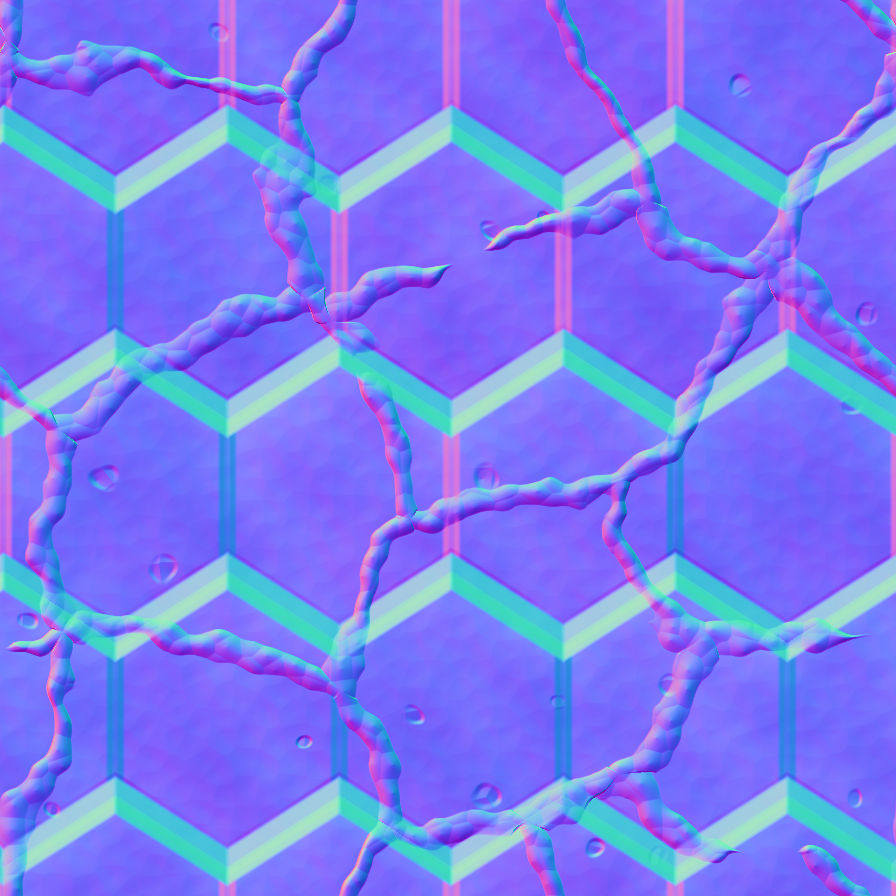
Write a three.js fragment shader that draws this texture map.

```glsl
varying vec2 vUv;

#define TILES 4.0            // hexagons across and rows up
#define ORIGIN vec2(0.015, 0.79)
#define BAND_HALF 0.068      // slanted bevel, in tile units
#define SEAM_HALF 0.036      // upright seam, in tile units
#define AA 0.012
#define ROOT_CELLS 3.0
#define ROOT_HALF 0.0155     // root half width, in canvas units
#define ROOT_HEIGHT 0.0075
#define PIT_CELLS 7.0
#define GRAIN_CELLS 38.0
#define TAU 6.2831853

vec2 hash2(vec2 p) {
  return fract(sin(vec2(dot(p, vec2(127.1, 311.7)), dot(p, vec2(269.5, 183.3)))) * 43758.5);
}

// Wrapping cellular noise: x = centre distance, y = border distance, z = cell hash
vec3 cellular(vec2 uv, float n, float seed) {
  vec2 p = uv * n, base = floor(p), nearest = vec2(9.0), second = vec2(9.0);
  float id = 0.0;
  for (int j = -1; j <= 1; j++) {
    for (int i = -1; i <= 1; i++) {
      vec2 cell = base + vec2(float(i), float(j));
      vec2 h = hash2(mod(cell, n) + seed);
      vec2 r = cell + 0.12 + 0.76 * h - p;
      if (dot(r, r) < dot(nearest, nearest)) {
        second = nearest;
        nearest = r;
        id = fract(h.x * 7.3 + h.y * 3.1);
      } else if (dot(r, r) < dot(second, second)) {
        second = r;
      }
    }
  }
  return vec3(length(nearest), dot(0.5 * (nearest + second), normalize(second - nearest)), id);
}

// Layered sines with whole frequencies
vec2 waves(vec2 uv, float f) {
  vec2 a = TAU * f * uv;
  return sin(a.yx + 1.3 * sin(a + vec2(0.7, 2.1))) + 0.5 * sin(2.0 * a.yx + a + vec2(4.0, 1.0));
}

// x = relief height, y = root coverage
vec2 relief(vec2 uv) {
  float grain = cellular(uv, GRAIN_CELLS, 5.0).x;

  // Branching roots along warped cell borders
  vec2 bent = uv + 0.014 * waves(uv, 3.0) + 0.0035 * waves(uv, 11.0);
  float dist = cellular(bent, ROOT_CELLS, 17.0).y / ROOT_CELLS;
  vec2 sway = waves(uv, 2.0);
  float width = ROOT_HALF * (0.95 + 0.2 * sway.x) * smoothstep(-1.35, -0.7, sway.y);
  float t = clamp(1.0 - (dist + 0.005 * (grain - 0.4)) / max(width, 0.001), 0.0, 1.0);
  float body = t * (2.0 - t) * smoothstep(0.001, 0.007, width);
  float h = body * (ROOT_HEIGHT + 0.006 * (0.5 - grain));

  // Chipped pits with a raised rim
  vec3 pit = cellular(uv + 0.002 * waves(uv, 13.0), PIT_CELLS, 41.0);
  float radius = 0.06 + 0.2 * pit.z;
  float bowl = smoothstep(radius, 0.55 * radius, pit.x) * step(pit.z, 0.34);
  h -= bowl * (1.0 - body) * (0.0045 - 0.006 * grain);

  // Faint surface grain
  h += 0.0008 * grain + 0.0009 * waves(uv, 5.0).x + 0.00025 * waves(uv, 17.0).y;
  return vec2(h, body);
}

// Offset from the centre of the enclosing hexagon (xy) and that centre (zw)
vec4 hexTile(vec2 p) {
  vec4 best = vec4(0.0);
  float bestDist = 9.0;
  for (int k = 0; k <= 1; k++) {
    float row = floor(p.y) + float(k);
    float shift = 0.5 * mod(row, 2.0);
    vec2 centre = vec2(floor(p.x - shift + 0.5) + shift, row);
    vec2 q = p - centre, a = abs(q);
    float d = max(a.x - 0.5, (a.y + 0.64 * a.x - 0.66) / 1.187);
    if (d < bestDist) {
      bestDist = d;
      best = vec4(q, centre);
    }
  }
  return best;
}

void main() {
  vec2 e = vec2(0.0015, 0.0);
  vec2 ground = relief(vUv);
  vec2 grad = vec2(relief(vUv + e.xy).x, relief(vUv + e.yx).x) - ground.x;
  vec2 slope = vec2(1.0, -1.0) * grad / e.x;

  vec4 tile = hexTile(vUv * TILES - ORIGIN);
  vec2 q = tile.xy, a = abs(q), side = sign(q);
  float slant = (0.66 - a.y - 0.64 * a.x) / 1.187;
  float across = slant * side.y;               // positive below the bevel line
  float seam = 0.5 - a.x;
  float keep = 1.0 - 0.65 * ground.y;

  // Tilt and slow unevenness of each slab
  vec2 tilt = hash2(mod(tile.zw, TILES) + 3.0) - 0.5;
  slope += vec2(-0.03, -0.19) + vec2(0.14, 0.16) * tilt + 0.045 * waves(vUv, 4.0);
  slope.y += 0.36 * exp(-slant / 0.09) * step(0.0, q.y) + 0.07 * q.y;

  // Slanted bevels, split into a pale and a steep stripe
  float lean = side.x * side.y * clamp(min(a.x, seam) / 0.012, 0.0, 1.0);
  float band = smoothstep(BAND_HALF + AA, BAND_HALF - AA, slant);
  float steep = mix(0.8, 1.12, smoothstep(-0.008, 0.012, across));
  steep += 0.22 * smoothstep(0.018, 0.006, abs(across - 0.028));
  vec2 bevel = vec2(-0.19 - 0.62 * lean, 1.06) * steep;

  // Upright seams lean either way, with twin edge lines
  vec2 seamId = mod(tile.zw + vec2(0.5 * side.x, 0.0), TILES);
  float pick = hash2(seamId + 11.0).x;
  vec2 wall = pick < 0.4 ? vec2(1.0, -0.05) : vec2(-0.65 - 0.3 * pick, 0.12);
  float line = smoothstep(SEAM_HALF + AA, SEAM_HALF - AA, seam);
  line *= 0.55 + 0.45 * smoothstep(0.006, 0.02, seam);
  slope = mix(slope, wall + 0.5 * slope, line * (1.0 - band) * keep);
  slope = mix(slope, bevel + 0.5 * slope, band * keep);

  // Worn dark lip above each bevel
  float worn = 0.55 + 0.3 * waves(vUv, 9.0).x;
  float lip = smoothstep(0.016, 0.0, abs(across + BAND_HALF + 0.012));
  slope += vec2(0.12, -0.4) * lip * worn * keep;

  gl_FragColor = vec4(0.5 + 0.5 * normalize(vec3(slope, 1.0)), 1.0);
}
```
